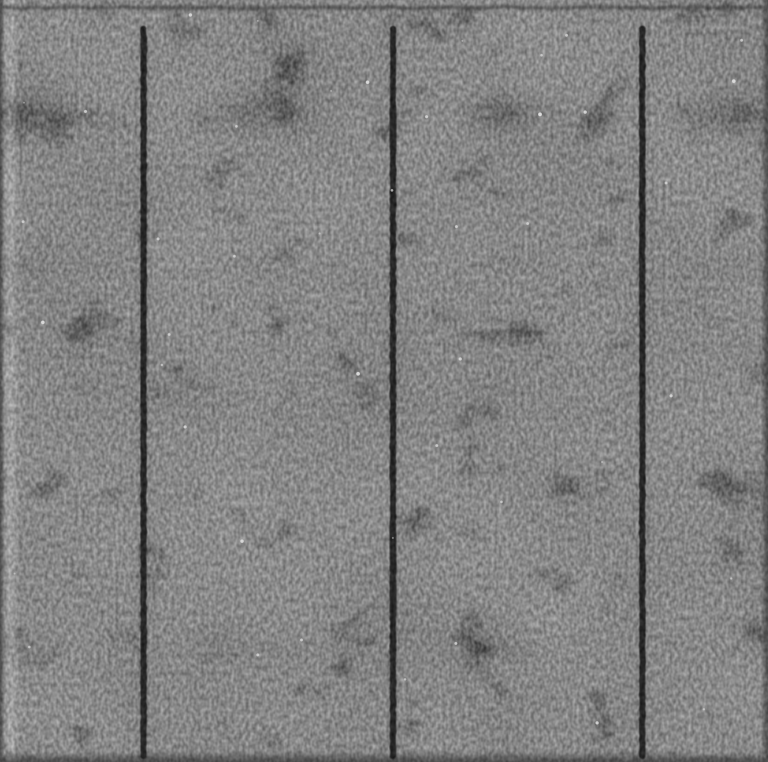
This texture is drawn by a Shadertoy shader. Its source:

```glsl
// A weathered grey concrete slab cut by three evenly spaced vertical grooves.
// Gradient noise makes the grain, mottling and stains; distance functions shape
// the grooves and the slab rim; hashed cells scatter tiny pale specks.

const float GROOVE_FIRST = 0.187;    // centre of the leftmost groove
const float GROOVE_PITCH = 0.3247;   // distance between grooves
const float GROOVE_HALF_WIDTH = 0.0040;
const vec2 GROOVE_SPAN = vec2(0.008, 0.962);

const float CONCRETE = 0.532;
const float GROOVE_SHADE = 0.13;
const float RIM_SHADE = 0.25;
const float SPECK_SHADE = 0.87;

vec2 hash2(vec2 cell) {
    vec3 q = fract(cell.xyx * vec3(0.1031, 0.1030, 0.0973));
    q += dot(q, q.yzx + 33.33);
    return fract((q.xx + q.yz) * q.zy);
}

float cornerSlope(vec2 cell, vec2 offset) {
    float angle = 6.28318 * hash2(cell + 71.0).x;
    return dot(vec2(cos(angle), sin(angle)), offset);
}

float gradientNoise(vec2 p) {
    vec2 i = floor(p), f = p - i;
    vec2 u = f * f * f * (f * (f * 6.0 - 15.0) + 10.0);
    vec2 e = vec2(1.0, 0.0);
    float low = mix(cornerSlope(i, f), cornerSlope(i + e, f - e), u.x);
    float high = mix(cornerSlope(i + e.yx, f - e.yx), cornerSlope(i + 1.0, f - 1.0), u.x);
    return mix(low, high, u.y);
}

float fbm(vec2 p, int octaves) {
    float sum = 0.0, gain = 1.0;
    for (int k = 0; k < octaves; k++) {
        sum += gain * gradientNoise(p);
        p = mat2(1.6, 1.2, -1.2, 1.6) * p + 17.3;
        gain *= 0.55;
    }
    return sum;
}

// Soft horizontal streak, one per panel, with varied length and strength
float panelSmear(vec2 uv, float height) {
    float local = (uv.x - GROOVE_FIRST) / GROOVE_PITCH;
    float panel = floor(local);
    vec2 vary = hash2(vec2(panel + 5.0, height * 90.0));
    vec2 d = vec2(fract(local) - mix(0.35, 0.55, vary.x), uv.y - height);
    d /= vec2(mix(0.12, 0.26, vary.y), 0.022);
    return exp(-dot(d, d)) * mix(0.6, 1.0, vary.y);
}

// Distance to the nearest vertical groove segment
float grooveDistance(vec2 uv, float wobble) {
    float index = clamp(round((uv.x - GROOVE_FIRST) / GROOVE_PITCH), 0.0, 2.0);
    float dx = uv.x + wobble - GROOVE_FIRST - index * GROOVE_PITCH;
    float dy = uv.y - clamp(uv.y, GROOVE_SPAN.x, GROOVE_SPAN.y);
    return length(vec2(dx, dy));
}

// Coverage of small dots scattered in a share of the grid cells
float specks(vec2 p, float density, float share, float soft) {
    vec2 cell = floor(p * density);
    vec2 pick = hash2(cell + 13.0);
    vec2 centre = (cell + 0.15 + 0.7 * hash2(cell + 41.0)) / density;
    float radius = mix(0.0010, 0.0025, pick.y);
    float dotMask = 1.0 - smoothstep(radius - soft, radius + soft, length(p - centre));
    return dotMask * step(pick.x, share) * mix(0.5, 1.0, pick.y);
}

void mainImage(out vec4 fragColor, in vec2 fragCoord) {
    vec2 uv = fragCoord / iResolution.xy;
    vec2 p = fragCoord / iResolution.y;
    float pixel = 1.0 / iResolution.y;

    // Fine upright grain over broad mottling
    float grain = gradientNoise(p * vec2(205.0, 125.0))
                + 0.6 * gradientNoise(p * vec2(270.0, 210.0) + 9.0);
    float mottle = fbm(p * 5.0 + 3.0, 3);
    float shade = CONCRETE + 0.17 * grain + 0.035 * mottle;

    // Ragged stains and streaks
    float ragged = fbm(p * vec2(12.0, 15.0) + 21.0, 4);
    shade -= 0.16 * smoothstep(0.22, 0.85, ragged);
    float smear = panelSmear(uv, 0.852) + 0.3 * panelSmear(uv, 0.65) + 0.3 * panelSmear(uv, 0.15);
    shade -= 0.19 * smear * clamp(0.85 + 0.9 * ragged, 0.2, 1.4);

    // Pale bevel on the left, shadowed rim on all sides
    float edgeNoise = 0.002 * gradientNoise(p * 40.0);
    float bevel = (uv.x - 0.014 + edgeNoise) / 0.008;
    shade += 0.09 * exp(-bevel * bevel);
    float topSeam = (uv.y - 0.990 + edgeNoise) / 0.0035;
    float rim = max(1.0 - smoothstep(0.0, 0.007, uv.x + edgeNoise),
                    smoothstep(0.989, 1.0, uv.x + edgeNoise));
    rim = max(rim, 1.0 - smoothstep(0.0, 0.016, uv.y + edgeNoise));
    rim = max(rim, 0.8 * exp(-topSeam * topSeam));
    shade = mix(shade, RIM_SHADE + 0.08 * grain, 0.75 * rim);

    // Grooves with slightly crumbled edges
    float crumble = 0.0014 * gradientNoise(p * vec2(60.0, 110.0));
    float groove = grooveDistance(uv, crumble);
    float soft = max(0.0017, pixel);
    float cut = 1.0 - smoothstep(GROOVE_HALF_WIDTH - soft, GROOVE_HALF_WIDTH + soft, groove);
    shade -= 0.05 * exp(-groove / 0.006);
    shade = mix(shade, GROOVE_SHADE + 0.07 * grain, 0.95 * cut);

    shade = mix(shade, SPECK_SHADE, specks(p, 11.0, 0.3, max(0.001, 0.7 * pixel)));
    fragColor = vec4(vec3(clamp(shade, 0.0, 1.0)), 1.0);
}
```
